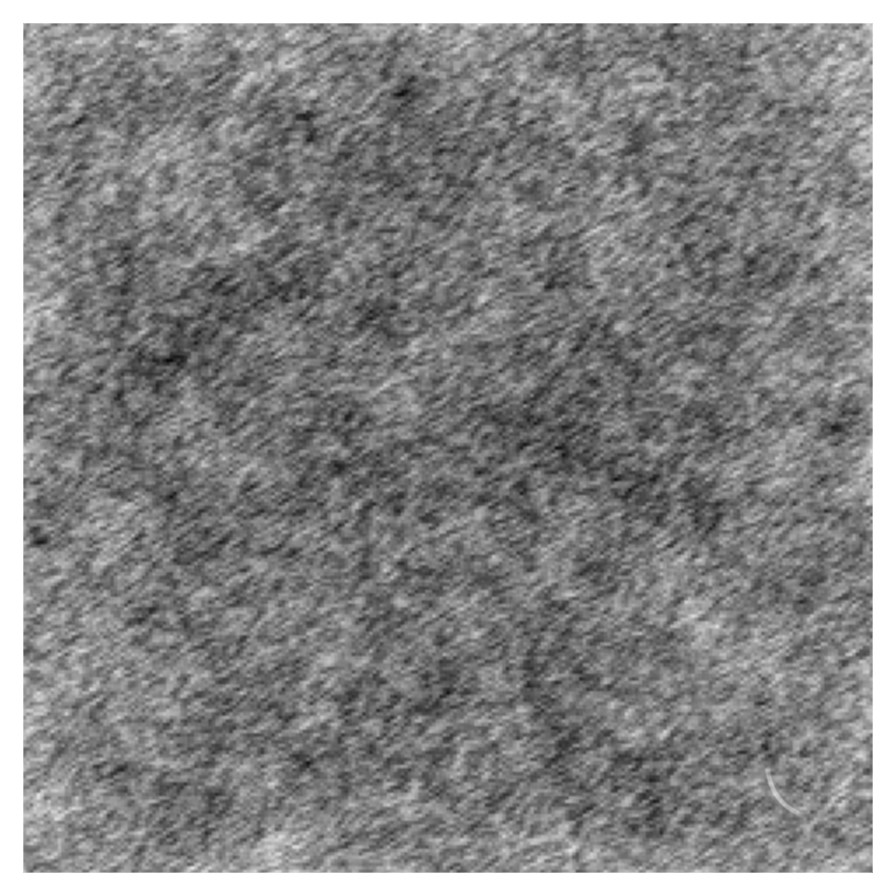
Give the GLSL for this texture, as a three.js fragment shader.

```glsl
// Draws a square panel of cloudy grey film grain inside a white margin.
varying vec2 vUv;

const float MARGIN = 0.026;
const float GRAIN_CELLS = 256.0;
const float BASE_GREY = 0.43;
const vec3 PAPER = vec3(1.0);

float hash(vec2 p) {
  vec3 q = fract(vec3(p.xyx) * 0.1031);
  q += dot(q, q.yzx + 33.33);
  return fract((q.x + q.y) * q.z);
}

vec2 randomGradient(vec2 cell) {
  float angle = 6.28318 * hash(cell + 71.0);
  return vec2(cos(angle), sin(angle));
}

float gradientNoise(vec2 p) {
  vec2 i = floor(p);
  vec2 f = p - i;
  vec2 u = f * f * f * (f * (f * 6.0 - 15.0) + 10.0);
  vec2 e = vec2(1.0, 0.0);
  float a = dot(randomGradient(i), f);
  float b = dot(randomGradient(i + e.xy), f - e.xy);
  float c = dot(randomGradient(i + e.yx), f - e.yx);
  float d = dot(randomGradient(i + e.xx), f - e.xx);
  return mix(mix(a, b, u.x), mix(c, d, u.x), u.y);
}

vec2 rotate(vec2 p, float angle) {
  float c = cos(angle);
  float s = sin(angle);
  return vec2(c * p.x + s * p.y, c * p.y - s * p.x);
}

// Soft mottling: octaves of noise, stretched slightly along the diagonal
float clouds(vec2 p, float amplitude) {
  vec2 q = rotate(p, 0.6) * vec2(5.4, 6.4) + 40.0;
  float sum = 0.0;
  for (int octave = 0; octave < 4; octave++) {
    float weight = octave == 0 ? 0.9 : 1.1 - 0.1 * float(octave);
    sum += weight * gradientNoise(q);
    q = rotate(q, 0.25) * 2.0 + 17.3;
  }
  return amplitude * sum;
}

// One grain, blended with neighbours up and to the right to form streaks
float grainCell(vec2 cell) {
  float sum = hash(cell) + 0.6 * hash(cell + vec2(1.0, 0.0));
  sum += 0.4 * hash(cell + vec2(1.0, 1.0)) + 0.5 * hash(cell + vec2(2.0, 1.0));
  return sum - 1.25;
}

float grain(vec2 p, float cells) {
  vec2 q = p * cells + 300.0;
  vec2 i = floor(q);
  vec2 u = smoothstep(0.0, 1.0, q - i);
  vec2 e = vec2(1.0, 0.0);
  float low = mix(grainCell(i), grainCell(i + e.xy), u.x);
  float high = mix(grainCell(i + e.yx), grainCell(i + e.xx), u.x);
  return mix(low, high, u.y);
}

// Fine slanted fibres between the single grains
float fibres(vec2 p, float slant) {
  return gradientNoise(rotate(p, slant) * vec2(55.0, 125.0) + 9.0);
}

// Light thin arc on the lower left side of a circle
float scratch(vec2 p, vec2 center, float radius) {
  vec2 d = p - center;
  float line = 1.0 - smoothstep(0.001, 0.004, abs(length(d) - radius));
  return line * smoothstep(0.75, 0.95, dot(normalize(d), normalize(vec2(-1.0, -0.7))));
}

// Brightening towards the border
float edgeGlow(vec2 p, float edgeDistance) {
  vec2 c = p - 0.5;
  return 0.16 * dot(c, c) + 0.1 * exp(-max(edgeDistance, 0.0) / 0.05);
}

void main() {
  vec2 toEdge = 0.5 - MARGIN - abs(vUv - 0.5);
  float edgeDistance = min(toEdge.x, toEdge.y);

  float grey = BASE_GREY + edgeGlow(vUv, edgeDistance);
  grey += clouds(vUv, 0.135);
  grey += 0.24 * grain(vUv, GRAIN_CELLS);
  grey += 0.13 * fibres(vUv, 0.5);
  grey += 0.2 * scratch(vUv, vec2(0.915, 0.145), 0.058);

  float panel = smoothstep(-0.001, 0.001, edgeDistance);
  gl_FragColor = vec4(mix(PAPER, vec3(clamp(grey, 0.0, 1.0)), panel), 1.0);
}
```
